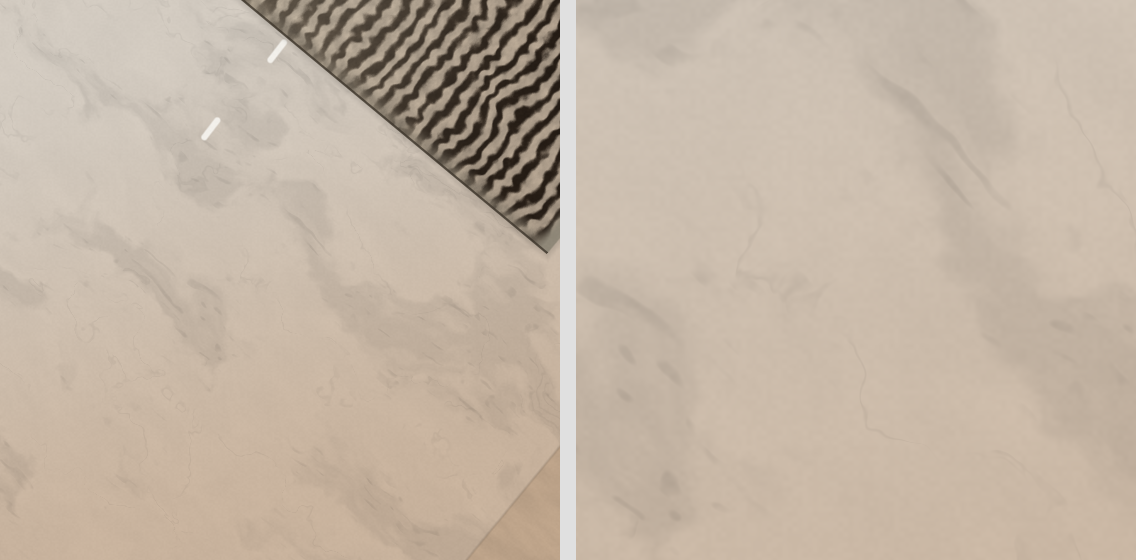
Left: the whole. Right: its middle third, enlarged.
Reproduce this texture procedurally as a Shadertoy shader.

```glsl
// Pale veined marble floor seen at an angle, with a ribbed rug in the upper
// right corner, two small light glints and a tile seam at the lower right.
// Rotated frames place the parts; stretched value noise makes veins and pile.

float hash(vec2 p) {
    return fract(sin(dot(p, vec2(127.1, 311.7))) * 43758.5453);
}

float noise(vec2 p) {
    vec2 i = floor(p), f = fract(p);
    f = f * f * (3.0 - 2.0 * f);
    return mix(mix(hash(i), hash(i + vec2(1, 0)), f.x),
               mix(hash(i + vec2(0, 1)), hash(i + vec2(1, 1)), f.x), f.y);
}

float fbm(vec2 p) {
    float sum = 0.0, amp = 0.5;
    for (int i = 0; i < 5; i++) {
        sum += amp * noise(p);
        p = mat2(1.6, 1.2, -1.2, 1.6) * p + 7.3;
        amp *= 0.5;
    }
    return sum;
}

float segment(vec2 p, vec2 a, vec2 b) {
    vec2 ab = b - a;
    return length(p - a - ab * clamp(dot(p - a, ab) / dot(ab, ab), 0.0, 1.0));
}

vec3 marble(vec2 uv) {
    // Cool and light at the upper left, warm and deeper at the bottom
    float warmth = smoothstep(-0.05, 1.0, 1.0 - uv.y + 0.22 * (uv.x - 0.5));
    vec3 col = mix(vec3(0.825, 0.795, 0.755), vec3(0.785, 0.70, 0.615), warmth);

    // Frame whose x axis follows the veins, down to the right
    vec2 q = vec2(dot(uv, vec2(0.77, -0.64)), dot(uv, vec2(0.64, 0.77)));
    vec2 warp = vec2(fbm(q * 6.0), fbm(q * 6.0 + 31.0)) - 0.5;
    float cloud = fbm(q * vec2(4.5, 9.0) + warp * 2.2 + 3.0);
    float mottle = fbm(q * vec2(14.0, 30.0) + warp * 3.0);
    col *= 1.0 - 0.065 * smoothstep(0.48, 0.64, cloud) * smoothstep(0.25, 0.6, mottle);
    col *= 1.0 + 0.04 * (mottle - 0.48);

    // Hairline veins and short dark flecks
    float ridge = abs(fbm(q * vec2(4.0, 8.0) + warp * 2.5 + 17.0) - 0.48);
    col *= 1.0 - 0.04 * smoothstep(0.016, 0.0, ridge) * smoothstep(0.35, 0.6, mottle);
    float fleck = noise(q * vec2(38.0, 130.0) + warp * 8.0);
    col *= 1.0 - 0.06 * smoothstep(0.75, 0.98, fleck) * smoothstep(0.42, 0.6, cloud);
    return col;
}

// r.x runs along the front edge, ending at 0; r.y is the depth into the rug
vec3 rug(vec2 r) {
    float dark = smoothstep(-0.65, -0.1, r.x + 0.35 * r.y);
    float wobble = 1.1 * (noise(r * 13.0) - 0.5)
                 + 0.42 * (noise(r * vec2(55.0, 75.0)) - 0.5);
    float rib = 0.5 + 0.5 * sin(6.2832 * (r.x / 0.0295 + 0.9 * r.y + wobble));
    float pile = fbm(r * vec2(75.0, 55.0) + 5.0);
    float light = smoothstep(0.05, 0.8, rib + 0.7 * (pile - 0.5));

    vec3 groove = mix(vec3(0.36, 0.32, 0.27), vec3(0.15, 0.115, 0.085), dark);
    vec3 crest = mix(vec3(0.70, 0.65, 0.58), vec3(0.66, 0.60, 0.53), dark);
    vec3 col = mix(groove, crest, light) * (0.84 + 0.32 * pile);

    // Ribs fade into flat woven borders at the two edges
    vec3 weave = vec3(0.53, 0.49, 0.43) * (0.7 + 0.6 * pile);
    col = mix(weave, col, smoothstep(0.0, 0.035, r.y) * 0.75 + 0.25);
    return mix(col, vec3(0.56, 0.53, 0.47), smoothstep(-0.035, -0.012, r.x));
}

void mainImage(out vec4 fragColor, in vec2 fragCoord) {
    vec2 uv = fragCoord / iResolution.xy;
    float soft = max(0.0016, 1.0 / iResolution.y);
    vec3 col = marble(uv);

    // Neighbouring tile beyond the seam
    float seam = dot(uv - vec2(0.833, 0.0), vec2(0.772, -0.635));
    float streak = fbm(vec2(seam * 12.0, dot(uv, vec2(0.635, 0.772)) * 45.0));
    vec3 tile = vec3(0.735, 0.635, 0.535) * (0.94 + 0.12 * streak);
    col = mix(col, tile, smoothstep(-soft, soft, seam));
    col *= 1.0 - 0.1 * smoothstep(0.004, 0.0, abs(seam));

    // Glints of light
    float glint = min(segment(uv, vec2(0.507, 0.924), vec2(0.483, 0.893)),
                      segment(uv, vec2(0.388, 0.785), vec2(0.365, 0.755)));
    col = mix(col, vec3(0.95, 0.94, 0.92), smoothstep(0.0075, 0.0035, glint));

    // Rug with a soft contact shadow and a thin dark binding
    vec2 d = uv - vec2(0.977, 0.547);
    vec2 r = vec2(dot(d, vec2(0.769, -0.639)), dot(d, vec2(0.639, 0.769)));
    float outside = max(r.x, -r.y);
    col *= 1.0 - 0.1 * smoothstep(0.014, 0.0, outside);
    col = mix(col, rug(r), smoothstep(soft, -soft, outside));
    float binding = smoothstep(0.0032, 0.0008, abs(r.y - 0.001)) * step(r.x, 0.0);
    col = mix(col, vec3(0.24, 0.21, 0.17), 0.8 * binding);

    // Fine grain
    col += 0.014 * (noise(uv * 330.0) - 0.5);
    fragColor = vec4(col, 1.0);
}
```
